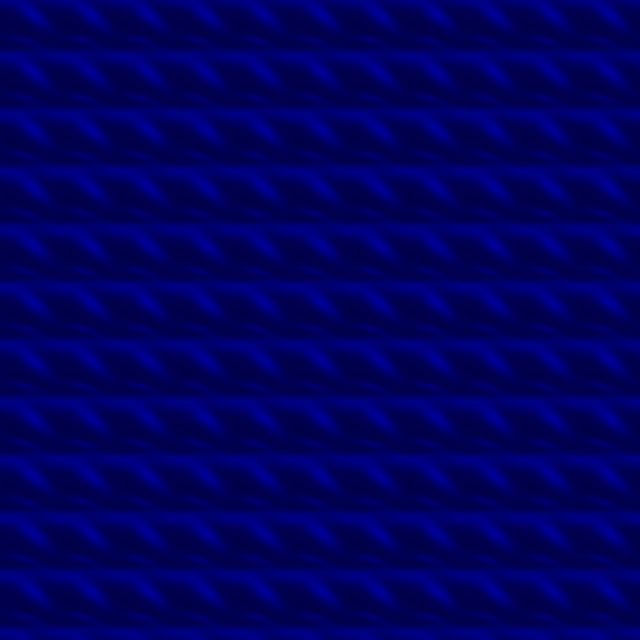
Give the GLSL for this pattern, as a Shadertoy shader.

```glsl
// Rippled deep-blue weave: a square cell repeated about eleven times each way.
// Each cell sums soft slanted glows (a large one and a thin streak) with a
// wavy horizontal band, all over a dark navy ground.

const float TAU = 6.2831853;

// Soft elliptical glow, sheared by slope and bent by curve
float glow(vec2 d, vec2 size, float slope, float curve) {
    d.y -= slope * d.x + curve * d.x * d.x;
    d /= size;
    return exp(-0.5 * dot(d, d));
}

// Glow repeated once per cell, with neighbours added so the tails join
float repeatedGlow(vec2 p, vec2 centre, vec2 size, float slope, float curve) {
    vec2 nearest = fract(p - centre + 0.5) - 0.5;
    float sum = 0.0;
    for (int j = -1; j <= 1; j++)
        for (int i = -1; i <= 1; i++)
            sum += glow(nearest - vec2(i, j), size, slope, curve);
    return sum;
}

// Horizontal band, crisp above and fading slowly below
float wavyBand(vec2 p) {
    float wave = 0.018 * sin(TAU * (p.x + 0.12));
    float d = fract(p.y + 0.06 - wave + 0.5) - 0.5;
    float width = d < 0.0 ? 0.07 : 0.115;
    float strength = 0.175 + 0.04 * cos(TAU * (p.x - 0.04));
    return strength * exp(-0.5 * d * d / (width * width));
}

void mainImage(out vec4 fragColor, in vec2 fragCoord) {
    // Cell coordinates, measured from the top left
    vec2 uv = fragCoord / iResolution.xy;
    vec2 p = 11.1 * vec2(uv.x, 1.0 - uv.y);

    // Layers of blue light
    float blue = 0.29;
    blue += wavyBand(p);
    blue += 0.30 * repeatedGlow(p, vec2(0.575, 0.245), vec2(0.20, 0.115), 0.62, 0.4);
    blue += 0.15 * repeatedGlow(p, vec2(0.43, 0.69), vec2(0.19, 0.048), 0.25, 0.2);

    fragColor = vec4(0.0, 0.0, min(blue, 0.63), 1.0);
}
```
